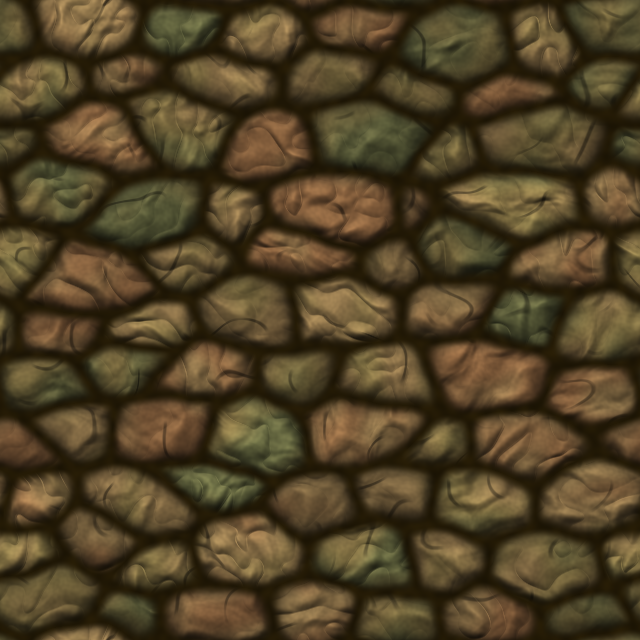
Give the GLSL for this texture, as a three.js fragment shader.

```glsl
// Wall of rounded, mossy cobbles set in dark earth. A weighted Voronoi diagram on
// a wrapping, staggered grid shapes the stones; gradient noise in stone-local
// coordinates carves folds, cracks and colour patches, lit softly from above.
varying vec2 vUv;

const vec2 GRID = vec2(7.0, 11.0);      // stones across and up
const float ROUNDING = 140.0;           // higher gives sharper corners
const vec3 EARTH = vec3(0.130, 0.095, 0.020);
const vec3 RUST = vec3(0.58, 0.41, 0.26);
const vec3 TAN = vec3(0.58, 0.47, 0.30);
const vec3 OLIVE = vec3(0.53, 0.46, 0.27);
const vec3 MOSS = vec3(0.41, 0.42, 0.26);
const vec3 LIGHT = vec3(-0.16, 0.50, 0.85);

vec3 hash3(vec2 p) {
  vec3 q = fract(p.xyx * vec3(0.1031, 0.1030, 0.0973));
  q += dot(q, q.yxz + 33.33);
  return fract((q.xxy + q.yzz) * q.zyx);
}

vec2 wrapCell(vec2 cell, vec2 period) {
  return floor(mod(cell + 0.5, period));
}

float cornerSlope(vec2 cell, vec2 offset, float period) {
  float angle = 6.2832 * hash3(wrapCell(cell, vec2(period)) + 17.0).x;
  return dot(vec2(cos(angle), sin(angle)), offset);
}

// Gradient noise, about -0.7 to 0.7, repeating after a whole period
float noise(vec2 p, float period) {
  vec2 i = floor(p), f = p - i, o = vec2(1.0, 0.0);
  vec2 u = f * f * f * (f * (f * 6.0 - 15.0) + 10.0);
  float low = mix(cornerSlope(i, f, period), cornerSlope(i + o, f - o, period), u.x);
  float high = mix(cornerSlope(i + o.yx, f - o.yx, period),
                   cornerSlope(i + 1.0, f - 1.0, period), u.x);
  return mix(low, high, u.y);
}

float localNoise(vec2 p) {
  return noise(p, 256.0);
}

// Stone centre in grid units (xy) and its weight (z)
vec3 stoneSite(vec2 cell) {
  vec2 id = wrapCell(cell, GRID);
  vec3 h = hash3(id + 3.0);
  float stagger = fract(id.y * 5.0 / GRID.y);
  return vec3(cell + vec2(stagger, 0.0) + 0.5 + 0.66 * (h.xy - 0.5), 0.46 * h.z);
}

float power(vec3 site, vec2 p) {
  vec2 d = site.xy - p;
  return dot(d, d) - site.z;
}

// Turned, stretched coordinates that differ from stone to stone
vec2 grainSpace(vec2 local, vec3 seed) {
  float c = cos(6.2832 * seed.x), s = sin(6.2832 * seed.x);
  vec2 turned = mat2(c, s, -s, c) * local;
  return turned * vec2(19.0, mix(19.0, 29.0, seed.y)) + 100.0 * seed.yz + 20.0;
}

// Swells and pinched folds on the stone face
float relief(vec2 local, vec3 seed) {
  vec2 q = grainSpace(local, seed);
  q += 0.5 * vec2(localNoise(q * 0.8 + 31.0), localNoise(q * 0.8 + 57.0));
  float swell = localNoise(q);
  return mix(swell, 1.6 * abs(swell), seed.z) + 0.2 * localNoise(q * 2.3);
}

float crack(vec2 q) {
  float line = 1.0 - smoothstep(0.010, 0.05, abs(localNoise(q * 0.55 + 9.0)));
  return line * smoothstep(0.05, 0.3, localNoise(q * 0.7 + 43.0));
}

vec3 stoneTint(float hue) {
  vec3 warm = mix(RUST, TAN, smoothstep(0.0, 0.38, hue));
  vec3 cool = mix(OLIVE, MOSS, smoothstep(0.65, 1.0, hue));
  return mix(warm, cool, smoothstep(0.4, 0.72, hue));
}

void main() {
  vec2 wobble = vec2(noise(vUv * 16.0, 16.0), noise(vUv * 16.0 + 5.0, 16.0));
  vec2 p = (vUv + 0.009 * wobble) * GRID;
  vec2 base = floor(p);

  // Find the stone that owns this point
  vec2 owner = base;
  float nearest = 100.0;
  for (int y = -2; y <= 2; y++) for (int x = -2; x <= 2; x++) {
    vec2 cell = base + vec2(float(x), float(y));
    float reach = power(stoneSite(cell), p);
    if (reach < nearest) { nearest = reach; owner = cell; }
  }

  // Blend the distances to all its borders, and their outward directions
  vec3 site = stoneSite(owner);
  float total = 0.0;
  vec2 outward = vec2(0.0);
  for (int y = -2; y <= 2; y++) for (int x = -2; x <= 2; x++) {
    vec2 cell = owner + vec2(float(x), float(y));
    if (x == 0 && y == 0) continue;
    vec3 other = stoneSite(cell);
    vec2 across = (other.xy - site.xy) * GRID;
    float span = max(length(across), 0.001);
    float share = exp(-ROUNDING * (power(other, p) - nearest) / (2.0 * span));
    total += share;
    outward += share * across / span;
  }
  float edge = -log(total) / ROUNDING;
  outward /= total;

  // Domed, carved surface
  vec3 seed = hash3(wrapCell(owner, GRID) + 71.0);
  vec2 local = (p - site.xy) / GRID;
  vec2 e = vec2(0.003, 0.0);
  float h = relief(local, seed);
  vec2 slope = vec2(relief(local + e, seed), relief(local + e.yx, seed)) - h;
  vec2 tilt = outward * 0.95 * exp(-max(edge, 0.0) / 0.016) - slope * 0.0145 / e.x;
  float lit = max(dot(normalize(vec3(tilt, 1.0)), normalize(LIGHT)), 0.0);

  // Patchy colour, cracks and shading
  vec2 q = grainSpace(local, seed);
  float hue = hash3(seed.xy * 91.0).x + 0.45 * localNoise(q * 0.6 + 77.0);
  float shade = (0.20 + 0.85 * lit) * mix(0.54, 1.0, smoothstep(0.0, 0.030, edge));
  shade *= (0.92 + 0.22 * h) * mix(0.80, 1.08, seed.y) * (1.0 - 0.4 * crack(q));
  shade *= 1.0 + 0.09 * localNoise(local * 150.0 + 60.0);
  vec3 stone = stoneTint(hue) * shade + vec3(0.08, 0.07, 0.05) * pow(lit, 10.0);
  vec3 earth = EARTH * (1.0 + 0.4 * noise(vUv * 48.0, 48.0));
  gl_FragColor = vec4(mix(earth, stone, smoothstep(-0.002, 0.015, edge)), 1.0);
}
```
